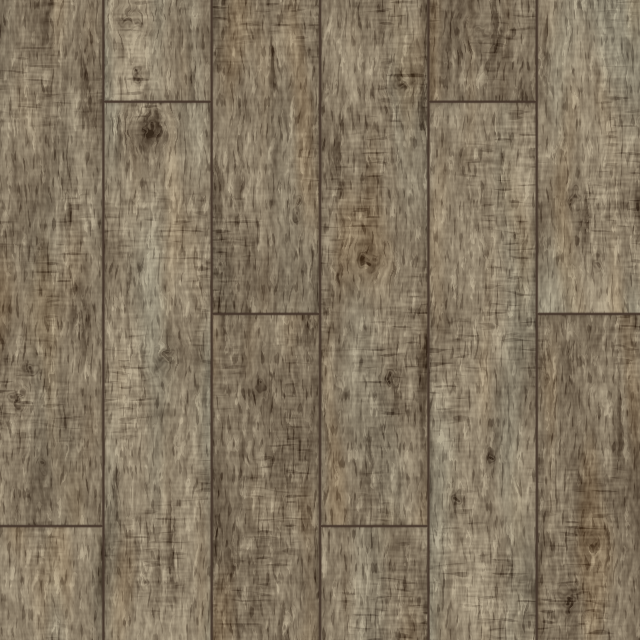
This texture is drawn by a Shadertoy shader. Its source:

```glsl
// Weathered wood plank floor: six columns of long upright boards, end joints
// stepping by a third of a board. Each board has its own tone, and stretched
// gradient noise gives it grain, saw marks, stains, dark cracks and knots.

vec2 hash2(vec2 p) {
    uvec2 v = uvec2(ivec2(floor(p))) * 1664525u + 12345u;
    for (int i = 0; i < 2; i++) {
        v.x += v.y * 1664525u;
        v.y += v.x * 1664525u;
        v ^= v >> 16u;
    }
    return vec2(v & 65535u) / 65535.0;
}

float cornerGradient(vec2 cell, vec2 offset) {
    float a = 6.2832 * hash2(cell).x;
    return dot(vec2(cos(a), sin(a)), offset);
}

// Gradient noise, roughly -1 to 1
float noise(vec2 p) {
    vec2 i = floor(p), f = p - i;
    vec2 u = f * f * f * (f * (f * 6.0 - 15.0) + 10.0);
    vec2 e = vec2(1.0, 0.0);
    float low = mix(cornerGradient(i, f), cornerGradient(i + e, f - e), u.x);
    float high = mix(cornerGradient(i + e.yx, f - e.yx), cornerGradient(i + 1.0, f - 1.0), u.x);
    return 1.5 * mix(low, high, u.y);
}

float fbm(vec2 p) {
    float sum = 0.0, amp = 0.5;
    for (int i = 0; i < 4; i++) {
        sum += amp * noise(p);
        p = p * 2.03 + 17.3;
        amp *= 0.5;
    }
    return sum;
}

// Mean lightness of each board, lower then upper in every column
const float boardTone[12] = float[](0.70, 0.57, 0.74, 0.72, 0.47, 0.56,
                                    0.60, 0.60, 0.72, 0.48, 0.48, 0.76);

vec3 wood(vec2 uv, vec2 board, float across) {
    float tone = boardTone[int(clamp(board.x * 2.0 + board.y, 0.0, 11.0))];
    vec2 seed = vec2(3.7, 5.3) * board.x + vec2(31.9, 11.1) * board.y;

    // Knots push the grain aside and leave a ragged dark core
    vec2 g = uv;
    float knots = 0.0;
    for (int k = 0; k < 3; k++) {
        vec2 rnd = hash2(board * vec2(13.0, 57.0) + float(k) * 5.0);
        vec2 kind = hash2(board * vec2(29.0, 83.0) + float(k) * 7.0 + 3.0);
        vec2 centre = vec2(0.1693 * (board.x + 0.2 + 0.6 * rnd.x) - 0.0078, rnd.y);
        float size = mix(0.005, 0.018, kind.x * kind.x);
        vec2 d = (uv - centre) / (size * vec2(1.0, mix(2.6, 0.7, kind.x)));
        d += 0.9 * vec2(noise(uv * 75.0), noise(uv * 75.0 + 40.0));
        float r2 = dot(d, d);
        g.x -= 0.5 * size * d.x * exp(-0.25 * r2);
        knots += mix(0.4, 0.9, kind.y) * exp(-0.8 * r2) * (0.7 + 0.3 * sin(8.0 * sqrt(r2)));
    }
    g += seed;
    g.x += 0.006 * noise(g * vec2(9.0, 4.0)) + 0.002 * noise(g * vec2(30.0, 26.0));

    // Lengthwise grain over broad blotches, down to short crisp fibres
    float stain = fbm(g * vec2(13.0, 6.0));
    float streak = fbm(g * vec2(46.0, 5.0) + 9.0);
    float fibre = fbm(g * vec2(125.0, 30.0) + 23.0);
    float speck = noise(g * vec2(235.0, 85.0) + 45.0);
    float t = tone + 0.46 * stain + 0.46 * streak + 0.55 * fibre + 0.17 * speck;

    // Cross-cut saw marks, deepest in worn patches
    float worn = smoothstep(-0.2, 0.45, noise(g * vec2(9.0, 5.0) + 51.0));
    float saw = noise(g * vec2(15.0, 170.0)) + 0.7 * noise(g * vec2(55.0, 240.0) + 7.0);
    t += saw * mix(0.07, 0.20, worn);
    t -= 0.35 * worn * smoothstep(0.35, 0.60, noise(g * vec2(24.0, 140.0) + 27.0));

    // Short pores, long cracks, bleached flecks and rubbed edges
    t -= 0.38 * smoothstep(0.30, 0.60, noise(g * vec2(200.0, 38.0) + 71.0));
    float crack = smoothstep(0.42, 0.75, noise(g * vec2(46.0, 6.0) + 0.4 * fibre + 33.0));
    t -= 0.45 * crack;
    t += 0.30 * smoothstep(0.30, 0.65, noise(g * vec2(100.0, 26.0) + 0.4 * speck + 87.0));
    t -= 0.20 * smoothstep(0.38, 0.5, abs(across - 0.5)) * (0.5 + noise(g * vec2(4.0, 6.0)));
    t -= knots;

    // Brown ramp, tinted by faint grey weathering and warm streaks
    vec3 color = mix(vec3(0.35, 0.30, 0.24), vec3(0.64, 0.59, 0.50), clamp(t, -0.5, 1.25));
    float grey = smoothstep(-0.1, 0.6, noise(g * vec2(14.0, 2.5) + 63.0)) * smoothstep(0.45, 0.75, tone);
    float warm = smoothstep(0.0, 0.8, noise(g * vec2(20.0, 4.0) + 95.0));
    color += grey * vec3(-0.018, 0.004, 0.014) + warm * vec3(0.014, -0.004, -0.022);
    return color + vec3(0.004, 0.0, -0.004);
}

void mainImage(out vec4 fragColor, in vec2 fragCoord) {
    vec2 uv = fragCoord / iResolution.xy;
    float pixel = 1.0 / iResolution.y;

    // Board layout
    float column = (uv.x + 0.0078) / 0.1693;
    float across = fract(column);
    float joint = 0.178 + 0.3315 * floor(mod(2.0 * floor(column) + 0.5, 3.0));
    vec2 board = vec2(floor(column), step(joint, uv.y));
    vec3 color = wood(uv, board, across);

    // Dark grooves with a soft shaded rim
    float side = 0.1693 * min(across, 1.0 - across);
    float groove = min(side, abs(uv.y - joint));
    color *= 1.0 - 0.18 * exp(-groove / 0.003);
    float line = 1.0 - smoothstep(-pixel, pixel, groove - 0.0018);
    color = mix(color, vec3(0.27, 0.21, 0.17), 0.92 * line);

    fragColor = vec4(color, 1.0);
}
```
